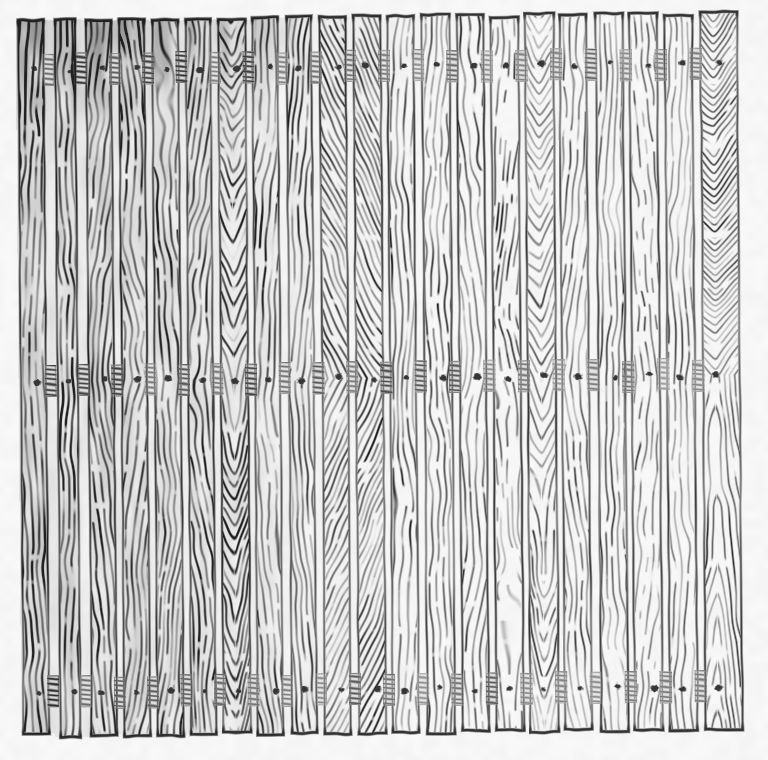
This texture is drawn by a WebGL 1 fragment shader. Its source:

```glsl
precision highp float;
// Ink drawing of 21 upright wooden planks, lashed and nailed together in three rows.
uniform vec2 u_resolution;

const float PITCH = 0.0444;   // plank spacing, in canvas widths
const float LAST = 20.0;      // index of the last plank

float hash(vec2 p) {
  p = fract(p * vec2(0.1031, 0.1373) + 0.37);
  p += dot(p, p.yx + 33.33);
  return fract((p.x + p.y) * p.x * 17.0);
}

float noise(vec2 p) {
  vec2 i = floor(p), f = fract(p);
  f = f * f * (3.0 - 2.0 * f);
  return mix(mix(hash(i), hash(i + vec2(1, 0)), f.x),
             mix(hash(i + vec2(0, 1)), hash(i + vec2(1, 1)), f.x), f.y);
}

// Soft pen stroke from a distance and a half width
float stroke(float d, float halfWidth) {
  float soft = max(0.0014, 0.7 / u_resolution.x);
  return 1.0 - smoothstep(halfWidth - soft, halfWidth + soft, d);
}

// Height field whose contours are the wood grain; x runs across one plank
float grain(vec2 p, float plank) {
  vec2 seed = vec2(plank * 7.3, plank * 13.7);
  float x = p.x / PITCH;
  // Some planks slant away from the middle row, some hold nested V shapes
  float slanted = step(abs(plank - 9.5), 0.6) + step(LAST, plank);
  float slant = mix(30.0 * (hash(vec2(plank, 8.0)) - 0.5), 58.0, slanted);
  float vee = step(abs(mod(plank, 9.0) - 6.0), 0.1) + step(LAST, plank);
  float rise = slant * abs(p.y - 0.498) + 45.0 * vee * p.y;
  float swirl = mix(1.5, 5.0, hash(vec2(plank, 5.0))) * smoothstep(-2.0, 5.0, plank);
  return 5.3 * mix(x, -sqrt((x - 0.45) * (x - 0.45) + 0.003), min(vee, 1.0)) + rise
       + swirl * noise(vec2(x * 0.8, p.y * 7.0) + seed)
       + 0.95 * noise(vec2(x * 1.8, p.y * 28.0) + seed + 40.0);
}

float grainLines(vec2 p, float plank, float across) {
  float g = grain(p, plank);
  float e = 0.0005;
  vec2 slope = vec2(grain(p + vec2(e, 0), plank) - g,
                    grain(p + vec2(0, e), plank) - g) / e;
  float steep = length(slope);
  float d = abs(fract(g) - 0.5) / max(steep, 90.0);
  float line = stroke(d, mix(0.0015, 0.0010, across)) * smoothstep(10.0, 60.0, steep);

  // Pen pressure drifts along each stroke and in broad patches
  float pressure = 0.3 + 0.8 * noise(vec2(floor(g) * 5.0 + plank, p.y * 20.0));
  float patches = 0.65 + 0.75 * noise(vec2(plank * 1.7, p.y * 7.0 + 9.0));
  // Strokes break here and there; two planks are drawn in short dashes
  float breaks = noise(vec2(floor(g) * 9.0 + plank, p.y * 60.0));
  float dashed = step(13.5, plank) * step(abs(mod(plank, 4.0) - 2.0), 0.1);
  float dash = smoothstep(0.0, 0.2, breaks - mix(0.05, 0.3, dashed));
  return line * pressure * patches * dash * mix(1.15, 0.85, across);
}

void main() {
  vec2 uv = gl_FragCoord.xy / u_resolution;

  // Slight lean and bow of the whole panel
  vec2 p = vec2(uv.x - 0.008 * (1.0 - uv.y), uv.y - 0.009 * uv.x);
  float across = clamp((p.x - 0.021) / 0.94, 0.0, 1.0);
  float s = (p.x - 0.021 + 0.008 * sin(3.14159 * across)) / PITCH;
  float plank = clamp(floor(s), 0.0, LAST);
  float x = s - plank;

  // Plank sides: one narrow near the left, one wide at the far right
  float narrow = step(abs(plank - 1.0), 0.1);
  float left = mix(0.05 + 0.05 * hash(vec2(plank, 1.0)), 0.16, narrow);
  float right = mix(0.81 + 0.07 * hash(vec2(plank, 2.0)), 0.76, narrow);
  right = mix(right, 1.13, step(LAST, plank));

  // Signed distance to the hand-drawn board
  float wobble = 0.0014 * (noise(vec2(plank * 3.0 + step(0.5, x), p.y * 22.0)) - 0.5);
  float sides = (abs(x - 0.5 * (left + right)) - 0.5 * (right - left)) * PITCH + wobble;
  float endShift = 0.005 * (hash(vec2(plank, 3.0 + step(0.5, p.y))) - 0.5);
  float ends = abs(p.y - 0.5026) - 0.471 + endShift + 0.002 * (noise(p * 70.0) - 0.5);
  float board = max(sides, ends);
  float inside = 1.0 - smoothstep(-0.001, 0.001, board);

  float ink = inside * 0.85 * grainLines(vec2(x * PITCH, p.y), plank, across);
  float nearEnd = smoothstep(-0.012, 0.0, ends);
  float edge = stroke(abs(board), 0.0013 + 0.0007 * nearEnd);
  ink = max(ink, edge * mix(0.55 + 0.4 * noise(vec2(plank, p.y * 12.0)), 0.92, nearEnd));

  // Heavier shading on the left and along its top
  float panel = 1.0 - smoothstep(-0.002, 0.001, ends);
  float shade = 0.14 * smoothstep(0.6, 0.0, across)
              + 0.24 * smoothstep(0.82, 0.96, p.y) * smoothstep(0.65, 0.0, across);
  float mottled = 0.3 + 1.2 * noise(vec2(s * 4.0, p.y * 22.0));
  ink += panel * step(-0.02, s) * mix(0.6, 1.0, inside) * shade * mottled;

  // Three evenly spaced rows of fastenings
  float row = floor((p.y + 0.117) / 0.41);
  float y = p.y - 0.088 - 0.41 * row;

  // Nails
  vec2 jitter = vec2(hash(vec2(plank, row + 20.0)), hash(vec2(plank, row + 30.0))) - 0.5;
  vec2 nail = vec2((x - 0.52 - 0.25 * jitter.x) * PITCH, y - 0.006 * jitter.y);
  float nailSize = 0.0028 + 0.0018 * hash(vec2(plank, row + 50.0));
  nail.x *= 0.85;
  ink = max(ink, 0.9 * stroke(length(nail) + 0.002 * (noise(p * 400.0) - 0.5), nailSize));

  // Cord lashings over the gaps, fainter toward the right
  float gap = floor(s - 0.45);
  vec2 cord = vec2((s - gap - 0.95) * PITCH, y + 0.004 * (hash(vec2(gap, row + 60.0)) - 0.5));
  float cordBox = max(abs(cord.x) - 0.0072, abs(cord.y) - 0.0205);
  float onPanel = step(-0.5, gap) * step(gap, LAST - 0.5);
  float bend = 0.003 * noise(vec2(gap * 3.0 + row, cord.y * 90.0));
  float turns = stroke(abs(fract((cord.y + 0.1 * cord.x + bend) / 0.0066) - 0.5) * 0.0066, 0.0014);
  float strands = max(turns, stroke(abs(cordBox), 0.0010) * 0.7);
  float faint = mix(1.0, 0.6, across) * (0.6 + 0.4 * hash(vec2(gap, row + 70.0)));
  float cover = onPanel * (1.0 - smoothstep(0.0, 0.0015, cordBox));
  ink = max(ink * (1.0 - 0.2 * cover), (0.15 + 0.85 * strands) * faint * cover);

  // Ink on slightly mottled paper
  vec3 paper = vec3(0.975 - 0.02 * noise(uv * 90.0));
  gl_FragColor = vec4(mix(paper, vec3(0.13), clamp(ink, 0.0, 1.0)), 1.0);
}
```
